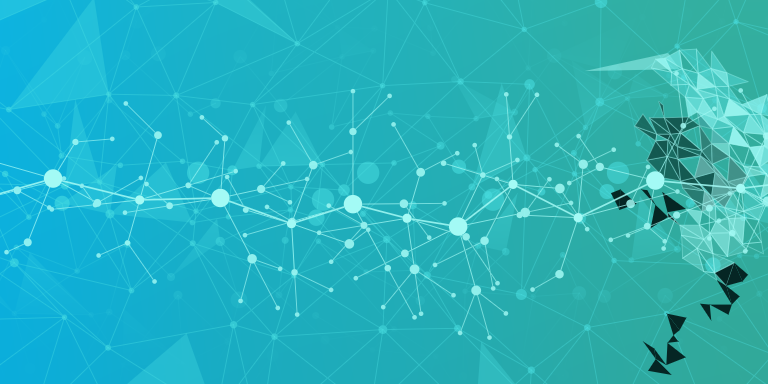
Write a WebGL 2 fragment shader that draws this background.

```glsl
#version 300 es
precision highp float;
// Teal network backdrop: a glowing chain of linked nodes leading to a cluster of shards.
uniform vec2 u_resolution;
out vec4 fragColor;
const vec3 SKY = vec3(0.04, 0.70, 0.89), TEAL = vec3(0.12, 0.69, 0.75), SEA = vec3(0.20, 0.68, 0.62);
const vec3 AQUA = vec3(0.29, 0.88, 0.89), ICE = vec3(0.64, 0.98, 0.96);
const vec3 PINE = vec3(0.09, 0.40, 0.36), INK = vec3(0.02, 0.15, 0.14);
const float PI = 3.14159;
const float THIN = 0.0012; // half width of fine lines
const float BOLD = 0.0022; // half width of chain links
const float SHARD = 0.040; // shard cell size
const int LAST_HUB = 11;
float pixel; // one pixel in canvas-height units

float hash(vec2 p) { return fract(sin(dot(p, vec2(127.1, 311.7))) * 43758.5453); }
float fill(float d) { return clamp(0.5 - d / pixel, 0.0, 1.0); }
float sdSegment(vec2 p, vec2 a, vec2 b) {
  vec2 e = b - a, v = p - a;
  return length(v - e * clamp(dot(v, e) / dot(e, e), 0.0, 1.0));
}
float side(vec2 p, vec2 a, vec2 b) { return (b.x - a.x) * (p.y - a.y) - (b.y - a.y) * (p.x - a.x); }
float sdTriangle(vec2 p, vec2 a, vec2 b, vec2 c) {
  float d = min(sdSegment(p, a, b), min(sdSegment(p, b, c), sdSegment(p, c, a)));
  vec3 s = vec3(side(p, a, b), side(p, b, c), side(p, c, a)) * sign(side(c, a, b));
  return min(s.x, min(s.y, s.z)) > 0.0 ? -d : d;
}
float stroke(vec2 p, vec2 a, vec2 b, float w) { return fill(sdSegment(p, a, b) - w); }
float capsule(vec2 p, vec2 a, vec2 b, float r) { return 1.0 - smoothstep(0.4 * r, r, sdSegment(p, a, b)); }
// Jittered grid point
vec2 node(vec2 id, float seed) { return id + 0.1 + 0.8 * vec2(hash(id + seed), hash(id + seed + 41.3)); }

// Faint web of lines, dots and tinted facets
vec3 drawWeb(vec3 col, vec2 p, float size, float seed, float keep, float strength) {
  vec2 cell = floor(p / size);
  for (int k = 0; k < 9; k++) {
    vec2 id = cell + vec2(k % 3 - 1, k / 3 - 1);
    vec2 a = size * node(id, seed), b = size * node(id + vec2(1, 0), seed);
    vec2 c = size * node(id + vec2(0, 1), seed), d = size * node(id + 1.0, seed);
    float r = hash(id + seed + 7.7), q = hash(id + seed + 19.1);
    float facet = fill(sdTriangle(p, a, b, mix(c, d, q)));
    col = mix(col, AQUA, facet * step(0.83, r) * 0.4 * strength);
    float web = max(stroke(p, a, b, THIN) * step(q, keep), stroke(p, a, c, THIN) * step(r, keep));
    web = max(web, stroke(p, b, c, THIN) * step(fract(q + r), keep));
    web = max(web, stroke(p, a, d, THIN) * step(fract(q - r), keep));
    float spot = fill(length(p - a) - 0.007 - 0.016 * pow(q, 4.0));
    col = mix(col, AQUA, max(web * 0.5, spot * 0.7) * strength);
  }
  return col;
}

// Shattered cluster: pale crown, deep core, black fragments below
vec3 drawShards(vec3 col, vec2 p) {
  float blade = sdTriangle(p, vec2(1.523, 0.815), vec2(1.74, 0.862), vec2(1.77, 0.82));
  col = mix(col, ICE, 0.5 * fill(blade));
  vec2 cell = floor(p / SHARD);
  for (int k = 0; k < 18; k++) {
    int n = k / 2;
    float flip = float(k % 2);
    vec2 id = cell + vec2(n % 3 - 1, n / 3 - 1);
    vec2 a = SHARD * node(id + flip, 3.0), b = SHARD * node(id + vec2(1, 0), 3.0);
    vec2 c = SHARD * node(id + vec2(0, 1), 3.0), mid = (a + b + c) / 3.0;
    float r = 0.01 + hash(id + 5.3 * flip), tone = hash(id + 23.0 + flip);
    float crown = capsule(mid, vec2(1.79, 0.81), vec2(1.98, 0.64), 0.10);
    float cheek = capsule(mid, vec2(1.95, 0.60), vec2(1.86, 0.40), 0.15);
    float core = capsule(mid, vec2(1.75, 0.64), vec2(1.85, 0.54), 0.10);
    float jaw = capsule(mid, vec2(1.94, 0.31), vec2(1.70, 0.06), 0.05);
    jaw = max(jaw, capsule(mid, vec2(1.64, 0.49), vec2(1.75, 0.44), 0.05));
    float d = sdTriangle(p, a, b, c), body = fill(d), rim = fill(abs(d) - THIN);
    col = mix(col, mix(PINE, INK, tone * tone * 0.6), body * step(r, core * 0.85) * 0.9);
    col = mix(col, mix(AQUA, ICE, tone), body * step(r, crown * 0.85) * (0.3 + 0.65 * tone));
    col = mix(col, ICE, body * step(r, cheek * 0.6) * 0.6 * tone);
    col = mix(col, INK, body * step(r, jaw * 0.32));
    col = mix(col, ICE, rim * step(r, max(crown, max(cheek, core))) * 0.4);
  }
  return col;
}

// Main chain: slow waves plus a zigzag and a three-step ripple
vec2 hubAt(float i) {
  float x = 0.138 + 0.179 * i + 0.078 * sin(0.628 * i) + 0.028 * exp(-pow(i - 5.5, 2.0) / 6.0);
  float zigzag = 0.039 * cos(PI * i) * cos(0.36 * i) + 0.026 * cos(2.094 * (i - 1.0));
  return vec2(x, 0.479 - 0.044 * sin(0.5 * i - 0.75) + zigzag);
}
vec3 drawChain(vec3 col, vec2 p) {
  float lines = 0.0, dots = 0.0;
  for (int h = -1; h <= LAST_HUB; h++) {
    float i = float(h), radius = 0.018 + 0.006 * cos(PI * i) * sign(7.5 - i);
    vec2 hub = hubAt(i);
    float away = length(p - hub);
    lines = max(lines, 0.85 * stroke(p, hub, hubAt(i + 1.0), BOLD));
    dots = max(dots, fill(away - radius));
    // Pale discs drifting behind the chain
    vec2 ghost = vec2(0.516 + 0.256 * i + 0.08 * sin(2.094 * i), 0.515 + 0.035 * cos(PI * i));
    if (h >= 0 && h < 5) col = mix(col, AQUA, 0.5 * fill(length(p - ghost) - 0.029));
    if (away > 0.36) continue;
    // Branches in four directions, each forking into twigs
    for (int k = 0; k < 4; k++) {
      vec2 key = vec2(i, float(k));
      float angle = 0.5 * PI * float(k + 1) + 1.1 * (hash(key) - 0.5);
      vec2 tip = hub + (0.10 + 0.09 * hash(key + 9.0)) * vec2(cos(angle), sin(angle));
      lines = max(lines, 0.75 * stroke(p, hub, tip, THIN));
      dots = max(dots, 0.85 * fill(length(p - tip) - 0.007 - 0.006 * hash(key + 3.0)));
      for (float s = -1.0; s < 2.0; s++) {
        if (hash(key + 31.0 * s) < 0.5) continue;
        float bend = angle + s * (0.6 + 0.5 * hash(key + 17.0));
        vec2 twig = tip + (0.06 + 0.09 * hash(key + s)) * vec2(cos(bend), sin(bend));
        lines = max(lines, 0.65 * stroke(p, tip, twig, THIN));
        dots = max(dots, 0.8 * fill(length(p - twig) - 0.006));
      }
    }
  }
  return mix(col, ICE, max(lines, dots));
}

void main() {
  pixel = 1.0 / u_resolution.y;
  vec2 p = gl_FragCoord.xy * pixel;
  float t = gl_FragCoord.x / u_resolution.x + 0.06 * (p.y - 0.5);
  vec3 col = mix(mix(SKY, TEAL, smoothstep(-0.1, 0.45, t)), SEA, smoothstep(0.35, 1.0, t));
  col *= 0.97 + 0.04 * p.y;
  // Wide web everywhere, denser web along the middle
  col = drawWeb(col, p, 0.21, 11.0, 0.75, 0.75);
  col = drawWeb(col, p, 0.13, 57.0, 0.4, 0.8 * exp(-pow((p.y - 0.52) / 0.25, 2.0)));
  if (p.x > 1.45) col = drawShards(col, p);
  fragColor = vec4(drawChain(col, p), 1.0);
}
```
